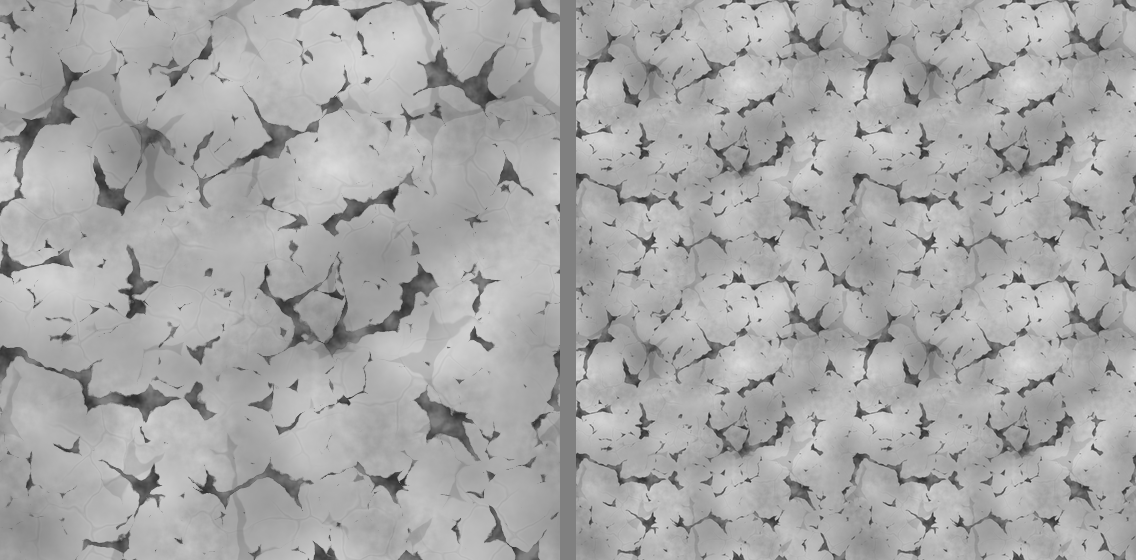
Left, the tile; right, the same tile 2 across and 2 down.
Reproduce this texture procedurally as a WebGL 1 fragment shader.

```glsl
precision highp float;
// Weathered grey plaster with soft clouds, faint veins and ragged dark cracks; tiles seamlessly.
uniform vec2 u_resolution;

vec2 hash2(vec2 cell, float seed) {
  vec3 q = fract((cell.xyx + seed) * vec3(0.1031, 0.1030, 0.0973));
  q += dot(q, q.yzx + 33.33);
  return fract((q.xx + q.yz) * q.zy);
}

vec2 wrapCell(vec2 cell, float period) {
  return floor(mod(cell + 0.5, period));
}

float cornerSlope(vec2 cell, vec2 corner, vec2 f, float period, float seed) {
  vec2 gradient = hash2(wrapCell(cell + corner, period), seed) * 2.0 - 1.0;
  return dot(gradient, f - corner);
}

// Wrapping gradient noise, centred on zero
float noise(vec2 uv, float period, float seed) {
  vec2 p = (uv + seed * vec2(0.37, 0.23)) * period;
  vec2 cell = floor(p);
  vec2 f = fract(p);
  vec2 s = f * f * f * (f * (f * 6.0 - 15.0) + 10.0);
  float low = mix(cornerSlope(cell, vec2(0.0, 0.0), f, period, seed),
                  cornerSlope(cell, vec2(1.0, 0.0), f, period, seed), s.x);
  float high = mix(cornerSlope(cell, vec2(0.0, 1.0), f, period, seed),
                   cornerSlope(cell, vec2(1.0, 1.0), f, period, seed), s.x);
  return mix(low, high, s.y);
}

float fbm(vec2 uv, float period, float seed) {
  float sum = 0.0;
  float amplitude = 0.5;
  for (int i = 0; i < 4; i++) {
    sum += amplitude * noise(uv, period, seed + float(i));
    period *= 2.0;
    amplitude *= 0.5;
  }
  return sum;
}

vec2 warp(vec2 uv, float period, float amount, float seed) {
  return uv + amount * vec2(fbm(uv, period, seed), fbm(uv, period, seed + 7.0));
}

vec2 cellPoint(vec2 cell, float period, float seed) {
  return 0.08 + 0.84 * hash2(wrapCell(cell, period), seed);
}

// Distance to wrapping Voronoi edges; lower blend sharpness swells the junctions
float edgeDistance(vec2 uv, float period, float sharpness, float seed) {
  vec2 p = uv * period;
  vec2 cell = floor(p);
  vec2 f = fract(p);
  vec2 home = vec2(0.0);
  vec2 nearest = vec2(8.0);
  for (int y = -1; y <= 1; y++) {
    for (int x = -1; x <= 1; x++) {
      vec2 g = vec2(float(x), float(y));
      vec2 r = g + cellPoint(cell + g, period, seed) - f;
      if (dot(r, r) < dot(nearest, nearest)) {
        nearest = r;
        home = g;
      }
    }
  }
  float total = 0.0;
  for (int y = -2; y <= 2; y++) {
    for (int x = -2; x <= 2; x++) {
      vec2 g = home + vec2(float(x), float(y));
      vec2 r = g + cellPoint(cell + g, period, seed) - f;
      vec2 across = r - nearest;
      if (dot(across, across) > 0.0001) {
        total += exp(-sharpness * dot(0.5 * (nearest + r), normalize(across)));
      }
    }
  }
  return -log(total) / (sharpness * period);
}

float band(float x, float center, float width) {
  float d = (x - center) / width;
  return exp(-d * d);
}

void main() {
  vec2 uv = gl_FragCoord.xy / u_resolution;
  float pixel = 1.0 / u_resolution.y;

  // Soft clouds and patchy grain
  float shade = 0.69 + 0.21 * noise(uv, 3.0, 3.0) + 0.21 * noise(uv, 5.0, 11.0)
              + 0.13 * noise(uv, 9.0, 17.0) + 0.06 * fbm(uv, 16.0, 23.0);
  float patches = smoothstep(-0.05, 0.2, noise(uv, 6.0, 29.0));
  shade += (0.03 + 0.1 * patches) * fbm(uv, 44.0, 31.0);

  // Hairlines with a lit side
  float hair = edgeDistance(warp(uv, 9.0, 0.06, 37.0), 13.0, 40.0, 41.0);
  float hairMask = smoothstep(-0.12, 0.2, noise(uv, 7.0, 43.0));
  shade += hairMask * (0.014 * band(hair, 0.0035, 0.0015) - 0.03 * band(hair, 0.0, 0.0014));

  // Broad, stained veins
  float vein = edgeDistance(warp(uv, 8.0, 0.07, 47.0), 5.0, 11.0, 53.0);
  float veinDepth = min(-0.006 + 0.09 * fbm(uv, 4.0, 59.0), 0.005) - vein;
  shade -= 0.075 * smoothstep(-0.0015, 0.0025, veinDepth);

  // Ragged cracks: large forks and small splinters
  vec2 torn = warp(uv, 10.0, 0.055, 61.0);
  float rough = 0.011 * fbm(uv, 48.0, 67.0);
  float forks = min(-0.006 + 0.05 * fbm(uv, 7.0, 71.0), 0.002)
              - edgeDistance(torn, 8.0, 9.0, 73.0);
  float splinters = min(-0.005 + 0.02 * fbm(uv, 9.0, 79.0), 0.001)
                  - edgeDistance(torn, 15.0, 11.0, 83.0);
  float depth = max(forks, splinters) + rough;
  float rim = 1.0 - smoothstep(0.0005, 0.003, depth);
  float crackShade = 0.37 - 0.06 * rim + 0.7 * fbm(uv, 22.0, 89.0);
  shade = mix(shade, clamp(crackShade, 0.2, 0.5), smoothstep(-pixel, pixel, depth));

  gl_FragColor = vec4(vec3(clamp(shade, 0.0, 1.0)), 1.0);
}
```
